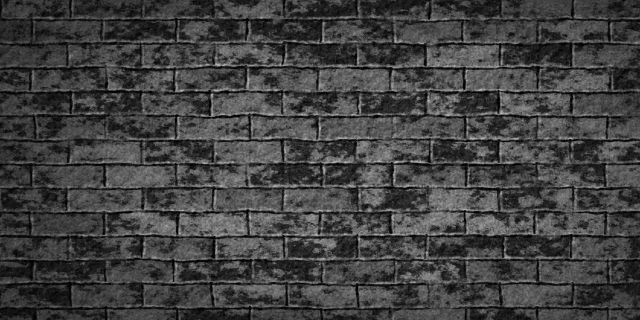
Reproduce this texture procedurally as a Shadertoy shader.

```glsl
// Weathered monochrome brick wall in running bond, lit softly from one side.
// Signed distances to the wavy joints shape the mortar and its shadow lines;
// layered noise adds soot, pitting and grain, and a vignette darkens the rim.

const vec2  BRICK = vec2(0.2247, 0.0751);   // pitch, in canvas heights
const vec2  ORIGIN = vec2(0.108, 0.9427);   // a joint crossing in an odd row
const float JOINT_JITTER = 0.016;           // sideways shift of upright joints
const float WAVINESS = 0.007;
const float MORTAR_HALF = 0.0062;
const float SHADOW_HALF = 0.0032;
const vec2  SHADOW_OFFSET = vec2(0.0060, 0.0062);
const float BRICK_TONE = 0.37;
const float TONE_RANGE = 0.13;
const float MORTAR_TONE = 0.37;
const float SOOT_TONE = 0.09;
const float SHADOW_TONE = 0.035;
const float RELIEF = 0.50;
const float GRAIN = 0.20;

float hash(vec2 p) {
    return fract(sin(dot(p, vec2(127.1, 311.7))) * 43758.545);
}

float noise(vec2 p) {
    vec2 i = floor(p), f = fract(p);
    f = f * f * (3.0 - 2.0 * f);
    return mix(mix(hash(i), hash(i + vec2(1, 0)), f.x),
               mix(hash(i + vec2(0, 1)), hash(i + vec2(1, 1)), f.x), f.y);
}

float fbm(vec2 p) {
    float sum = 0.0, amp = 0.5;
    for (int i = 0; i < 5; i++) {
        sum += amp * noise(p);
        p = mat2(1.6, 1.2, -1.2, 1.6) * p + 7.3;
        amp *= 0.55;
    }
    return sum / 1.056;
}

// Soft-edged stripe around d = 0
float stripe(float d, float halfWidth, float soft) {
    return 1.0 - smoothstep(halfWidth - soft, halfWidth + soft, abs(d));
}

void mainImage(out vec4 fragColor, in vec2 fragCoord) {
    vec2 uv = fragCoord / iResolution.xy;
    vec2 p = fragCoord / iResolution.y;
    float soft = max(0.0018, 0.8 / iResolution.y);

    // Uneven courses and ragged brick edges
    vec2 wave = vec2(fbm(p * 9.0), fbm(p * 9.0 + 31.0)) - 0.5;
    vec2 ragged = vec2(noise(p * 75.0), noise(p * 75.0 + 17.0)) - 0.5;
    vec2 q = p - ORIGIN + wave * WAVINESS * 2.0 + ragged * 0.0035;

    // Signed distances to the nearest level and upright joints
    float course = q.y / BRICK.y;
    float row = floor(course);
    float dy = (course - floor(course + 0.5)) * BRICK.y;
    float along = q.x / BRICK.x + 0.5 * mod(row + 1.0, 2.0);
    float joint = floor(along + 0.5);
    float dx = (along - joint) * BRICK.x
             + (hash(vec2(joint, row)) - 0.5) * JOINT_JITTER;
    vec2 id = vec2(dx < 0.0 ? joint - 1.0 : joint, row);

    // Noise layers: broad wear, fine grain and lit surface relief
    float wear = fbm(p * vec2(17.0, 30.0) + hash(id) * 40.0);
    float pits = fbm(p * vec2(65.0, 95.0) + 11.0);
    float grain = noise(p * 210.0) - 0.5;
    vec2 toLight = vec2(-0.004, 0.005);
    float relief = fbm(p * 55.0) - fbm((p + toLight) * 55.0);

    // Brick faces with soot gathered in patches
    float tone = BRICK_TONE + (hash(id + 5.0) - 0.5) * TONE_RANGE;
    tone += (wear - 0.5) * 0.18;
    float sootLevel = mix(0.40, 0.58, hash(id + 19.0));
    float soot = smoothstep(sootLevel - 0.04, sootLevel + 0.13,
                            1.0 - mix(wear, pits, 0.45));
    tone = mix(tone, SOOT_TONE, soot * 0.85);

    // Gritty mortar, rounded where joints meet
    vec2 gap = abs(vec2(dx, dy));
    float edge = min(gap.x, gap.y);
    edge -= 0.25 * max(0.009 - abs(gap.x - gap.y), 0.0);
    float width = MORTAR_HALF + (wear - 0.5) * 0.007;
    float mortar = stripe(edge, width, soft * 1.5);
    tone = mix(tone, MORTAR_TONE + (pits - 0.5) * 0.5, mortar * 0.85);

    // Broken shadow lines below and to the left of the mortar
    float broken = smoothstep(0.28, 0.52, fbm(p * 14.0 + 53.0));
    float shadowHalf = SHADOW_HALF * mix(0.6, 1.3, noise(p * 22.0));
    float shadow = max(
        stripe(dy + SHADOW_OFFSET.y, shadowHalf, soft),
        stripe(dx + SHADOW_OFFSET.x, shadowHalf * 1.1, soft));
    tone = mix(tone, SHADOW_TONE, shadow * mix(0.4, 0.95, broken));

    // Pale lip catching the light on the joints
    float lip = max(stripe(dy - 0.001, 0.0022, soft),
                    stripe(dx - 0.002, 0.0022, soft));
    tone += lip * 0.13 * broken;

    // Surface texture, then dim edges that are heaviest at the left
    tone += relief * RELIEF * mix(0.6, 1.0, mortar);
    tone += grain * GRAIN * (0.35 + tone);
    float sides = smoothstep(-0.25, 0.42, uv.x) * smoothstep(1.45, 0.65, uv.x);
    float ends = smoothstep(-0.30, 0.30, uv.y) * smoothstep(1.28, 0.72, uv.y);
    tone *= mix(0.38, 1.10, sides * ends);

    fragColor = vec4(vec3(clamp(tone, 0.015, 0.68)), 1.0);
}
```
